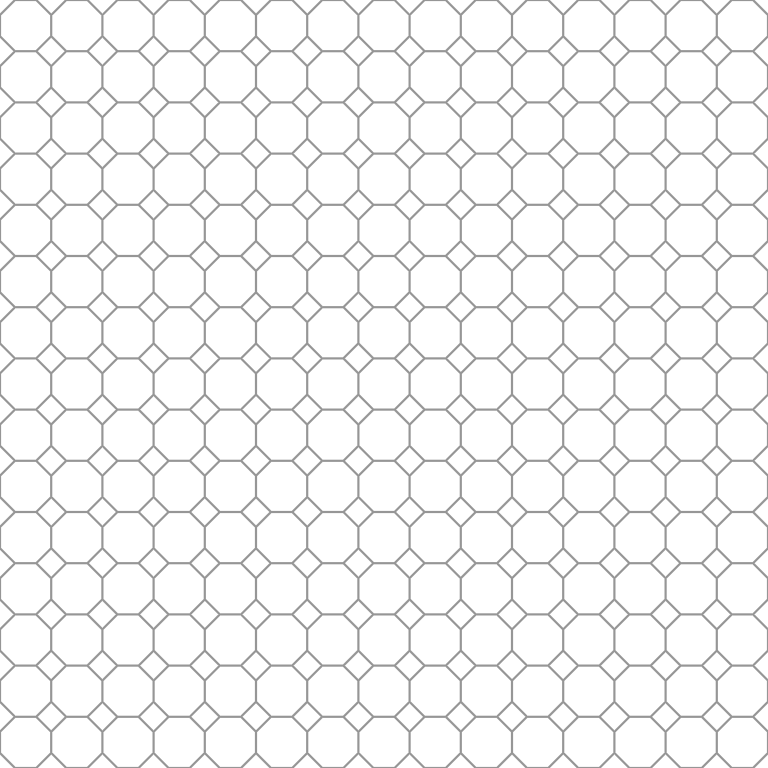
Reproduce this pattern procedurally as a Shadertoy shader.

```glsl
// Thin grey outlines of octagons with small diamonds at their corners, on white.

// Distance to the outline; p is the folded offset from the nearest diamond centre.
float outlineDistance(vec2 p) {
    // Signed distance to the diamond's side, which is also the octagon's slanted side
    float diamond = (p.x + p.y - 0.2929) * 0.7071;
    // Upright and level sides exist only outside the diamond
    float straight = max(min(p.x, p.y), -diamond);
    return min(abs(diamond), straight);
}

void mainImage(out vec4 fragColor, in vec2 fragCoord) {
    const float REPEATS = 15.0;
    vec2 cell = fragCoord / iResolution.xy * REPEATS;
    float pixel = REPEATS / min(iResolution.x, iResolution.y);

    // Fold every cell into one quadrant around a grid corner
    vec2 corner = abs(fract(cell + 0.5) - 0.5);

    // Smoothed line coverage
    float line = clamp((0.0215 - outlineDistance(corner)) / pixel + 0.5, 0.0, 1.0);
    fragColor = vec4(mix(vec3(1.0), vec3(0.59), line), 1.0);
}
```
